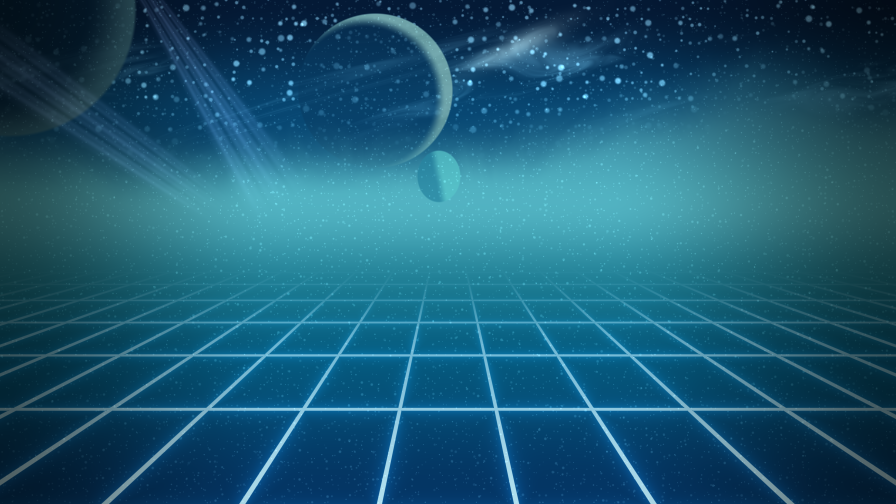
Give the GLSL for this background, as a WebGL 1 fragment shader.

```glsl
precision highp float;
// Retro space scene: glowing perspective grid under teal haze, planets, ring beams and stars.
uniform vec2 u_resolution;

float hash(vec2 p) {
  return fract(sin(dot(p, vec2(127.1, 311.7))) * 43758.5453);
}

// Layered, rotated sines; roughly -1 to 1
float waves(vec2 p) {
  float sum = 0.0, amp = 0.5;
  for (int i = 0; i < 6; i++) {
    p = mat2(0.8, 0.6, -0.6, 0.8) * p * 1.75 + 1.3;
    p += 0.6 * sin(p.yx * 1.3);
    sum += amp * sin(p.x) * cos(p.y);
    amp *= 0.62;
  }
  return sum;
}

// One randomly placed soft dot per cell
float specks(vec2 p, float cells, float density) {
  vec2 g = p * cells, id = floor(g);
  vec2 center = 0.25 + 0.5 * vec2(hash(id + 3.1), hash(id + 8.7));
  float radius = mix(0.08, 0.22, hash(id + 5.3));
  float blur = 0.06 + cells / u_resolution.y * 0.5;
  float dotMask = 1.0 - smoothstep(radius - blur, radius + blur, length(fract(g) - center));
  return dotMask * step(1.0 - density, hash(id)) * (0.35 + 0.65 * hash(id + 1.9));
}

// Filled disc with a softened rim
float disc(vec2 p, float radius, float blur) {
  return 1.0 - smoothstep(radius - blur, radius + blur, length(p));
}

// Streaked band running from a to b, its half width going from w.x to w.y
float beam(vec2 p, vec2 a, vec2 b, vec2 w) {
  vec2 along = b - a, q = p - a;
  float t = dot(q, along) / dot(along, along);
  float s = dot(q, normalize(vec2(-along.y, along.x))) / mix(w.x, w.y, clamp(t, 0.0, 1.0));
  float streaks = 0.6 + 0.25 * sin(s * 9.0 + 1.0) + 0.15 * sin(s * 27.0);
  return streaks * (1.0 - smoothstep(0.5, 1.0, abs(s)))
    * smoothstep(-0.4, 0.2, t) * (1.0 - smoothstep(0.55, 1.1, t));
}

// Soft core plus halo around a line at distance d
float glowLine(float d, float halfWidth, float pixel) {
  return 1.0 - smoothstep(halfWidth - pixel * 0.6, halfWidth + pixel * 0.8, d);
}

void main() {
  vec2 p = (gl_FragCoord.xy - vec2(0.5 * u_resolution.x, 0.0)) / u_resolution.y;
  float pixel = 1.0 / u_resolution.y;

  // Night sky with thin streaky clouds and stars
  vec3 col = mix(vec3(0.03, 0.28, 0.45), vec3(0.015, 0.1, 0.21), smoothstep(0.76, 1.0, p.y));
  float wisps = waves(vec2(p.x * 3.0 - p.y * 2.0, p.y * 11.0 - p.x * 2.5));
  float cloudBand = smoothstep(0.68, 0.8, p.y) * (1.0 - smoothstep(0.86, 0.97, p.y));
  col += vec3(0.2, 0.27, 0.28) * smoothstep(0.05, 0.8, wisps) * cloudBand;
  vec2 streak = mat2(0.9, -0.42, 0.42, 0.9) * (p - vec2(0.13, 0.905));
  col += vec3(0.38, 0.4, 0.36) * exp(-dot(streak * vec2(9.0, 50.0), streak * vec2(9.0, 50.0)))
    * smoothstep(-0.5, 0.6, wisps);
  float stars = specks(p, 34.0, 0.38) + 0.8 * specks(p + 4.3, 62.0, 0.28);
  col += vec3(0.42, 0.57, 0.6) * stars * smoothstep(0.66, 0.85, p.y);

  // Large planet at the upper left
  vec2 giant = p - vec2(-0.87, 0.98);
  float giantMask = disc(giant, 0.25, 0.004);
  float giantRim = giantMask * (1.0 - disc(giant + vec2(0.035, -0.015), 0.235, 0.05));
  col = mix(col, vec3(0.02, 0.15, 0.25), giantMask * 0.8) + vec3(0.18, 0.23, 0.19) * giantRim;

  // Crescent planet
  vec2 crescent = p - vec2(-0.144, 0.82);
  float body = disc(crescent, 0.153, 0.002);
  float lit = body * (1.0 - disc(crescent + vec2(0.022, 0.013), 0.15, 0.012));
  col = mix(col, vec3(0.03, 0.23, 0.38), body * 0.5);
  col = mix(col, vec3(0.45, 0.66, 0.67) + 0.1 * wisps, lit * 0.9);

  // Teal haze with an uneven upper edge
  float hazeTop = 0.73 + 0.1 * smoothstep(-0.1, 0.55, p.x)
    + 0.06 * exp(-pow((p.x - 0.66) * 6.0, 2.0)) + 0.025 * waves(p * 4.0);
  float haze = 1.0 - smoothstep(hazeTop - 0.13, hazeTop + 0.045, p.y);
  vec3 hazeColor = mix(vec3(0.32, 0.7, 0.76), vec3(0.19, 0.48, 0.59), smoothstep(0.6, 0.82, p.y));
  col = mix(col, hazeColor, haze);

  // Ring beams
  float rings = beam(p, vec2(-0.9, 0.89), vec2(-0.48, 0.6), vec2(0.07, 0.04))
    + beam(p, vec2(-0.59, 1.0), vec2(-0.34, 0.61), vec2(0.025, 0.075));
  col += vec3(0.17, 0.19, 0.24) * rings;

  // Small half-lit moon
  vec2 moon = (p - vec2(-0.018, 0.65)) * vec2(1.2, 1.0);
  float moonLight = smoothstep(-0.012, 0.012, moon.x + moon.y * 0.3 + 0.006 * wisps);
  vec3 moonColor = mix(vec3(0.15, 0.52, 0.63), vec3(0.34, 0.77, 0.79), moonLight);
  col = mix(col, moonColor, disc(moon, 0.051, 0.002) * 0.75);

  // Floor colour fading down from the haze
  vec3 ground = mix(vec3(0.015, 0.2, 0.38), vec3(0.02, 0.36, 0.5), smoothstep(0.0, 0.34, p.y));
  ground = mix(ground, vec3(0.1, 0.47, 0.56), smoothstep(0.28, 0.45, p.y));
  col = mix(ground, col, smoothstep(0.4, 0.6, p.y));

  // Perspective grid: distances are measured on screen
  float depth = max(0.63 - p.y, 0.02);
  float u = p.x / depth;
  float railDist = abs(fract(u / 0.432) - 0.5) * 0.432 * depth / sqrt(1.0 + u * u);
  float row = (1.0 / depth - 2.262) / 0.7214;
  float rowDist = abs(fract(row + 0.5) - 0.5) * 0.7214 * depth * depth;
  float gridFade = 1.0 - smoothstep(0.3, 0.48, p.y);
  float core = max(glowLine(railDist, 0.0078 * depth, pixel), glowLine(rowDist, 0.006 * depth, pixel));
  float halo = exp(-min(railDist, rowDist) / (0.025 * depth));
  col += vec3(0.02, 0.17, 0.27) * halo * gridFade * (1.0 - p.y);
  col = mix(col, vec3(0.72, 0.9, 0.95), core * gridFade * mix(0.95, 0.55, smoothstep(0.0, 0.4, p.y)));

  // Fine dust, then darkened sides
  float dust = specks(p + 1.7, 90.0, 0.22) + specks(p + 7.1, 150.0, 0.2);
  col += vec3(0.11, 0.15, 0.15) * dust;
  float side = smoothstep(0.3, 0.95, abs(p.x));
  col *= 1.0 - side * vec3(0.55, 0.58, 0.6);
  gl_FragColor = vec4(col, 1.0);
}
```
